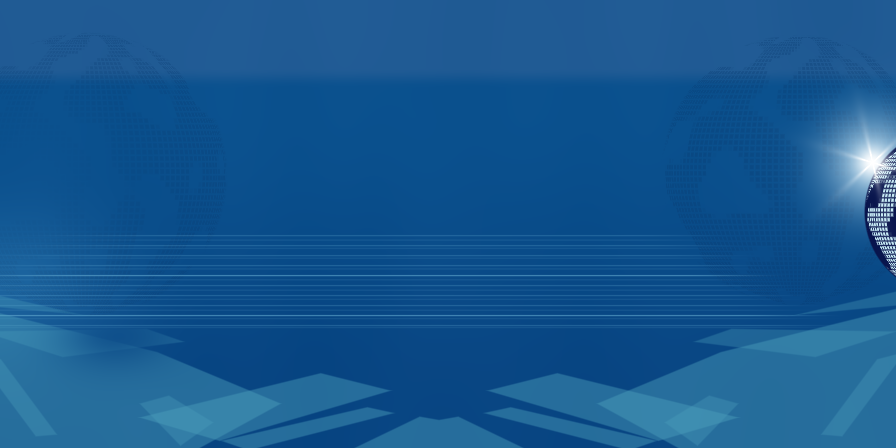
Give the GLSL for this background, as a WebGL 1 fragment shader.

```glsl
precision highp float;
// Blue technology backdrop: a pale top band, faint dotted globes, thin light
// lines, mirrored translucent floor tiles, and a bright star beside a globe.
// Canvas units: x runs 0..2, y runs 0..1. Tiles are folded about MIRROR_X.
uniform vec2 u_resolution;

const vec3 BAND_BLUE = vec3(0.125, 0.355, 0.58);
const vec3 UPPER_BLUE = vec3(0.04, 0.315, 0.555);
const vec3 LOWER_BLUE = vec3(0.03, 0.27, 0.51);
const vec3 DOT_BLUE = vec3(0.03, 0.22, 0.43);
const vec3 TILE_TEAL = vec3(0.30, 0.63, 0.74);
const vec3 LINE_TINT = vec3(0.42, 0.70, 0.84);
const vec3 GLOBE_NAVY = vec3(0.03, 0.08, 0.30);
const vec3 LAND_WHITE = vec3(0.78, 0.92, 0.96);
const vec3 HALO_TINT = vec3(0.72, 0.86, 0.94);
const float MIRROR_X = 0.98;
const float BAND_EDGE = 0.828;
const float LINE_TOP = 0.474;
const float LINE_STEP = 0.0223;
const float TILE_ALPHA = 0.44;
const vec2 STAR = vec2(1.948, 0.637);
const vec2 GLOBE = vec2(2.115, 0.526);
const float GLOBE_RADIUS = 0.185;

float hash(vec2 p) {
  vec3 q = fract(vec3(p.xyx) * 0.1031);
  q += dot(q, q.yzx + 33.33);
  return fract((q.x + q.y) * q.z);
}

float cornerSlope(vec2 cell, vec2 offset) {
  float angle = 6.2832 * hash(cell + 17.0);
  return dot(vec2(cos(angle), sin(angle)), offset);
}

float gradientNoise(vec2 p) {
  vec2 i = floor(p), f = fract(p), e = vec2(1.0, 0.0);
  vec2 s = f * f * f * (f * (f * 6.0 - 15.0) + 10.0);
  return mix(mix(cornerSlope(i, f), cornerSlope(i + e, f - e), s.x),
    mix(cornerSlope(i + e.yx, f - e.yx), cornerSlope(i + 1.0, f - 1.0), s.x), s.y);
}

float softBlob(vec2 p, vec2 center, vec2 radius) {
  vec2 d = (p - center) / radius;
  return exp(-dot(d, d));
}

// Signed distance to a line, positive to the right of a -> b
float edge(vec2 p, vec2 a, vec2 b) {
  vec2 d = normalize(b - a);
  return dot(p - a, vec2(d.y, -d.x));
}

// Coverage of a convex quad with counterclockwise corners
float tile(vec2 p, vec2 a, vec2 b, vec2 c, vec2 d, float aa) {
  float dist = max(max(edge(p, a, b), edge(p, b, c)), max(edge(p, c, d), edge(p, d, a)));
  return 1.0 - smoothstep(-aa, aa, dist);
}

// Dots on a sphere, kept where noise forms land
float globeDots(vec2 n, float count, float landLevel, float aa) {
  float z = sqrt(max(0.0, 1.0 - dot(n, n)));
  vec2 grid = vec2(atan(n.x, z), asin(clamp(n.y, -1.0, 1.0))) * count;
  float land = smoothstep(landLevel - 0.05, landLevel + 0.05,
    gradientNoise(floor(grid) / count * 2.6 + 4.0));
  vec2 cell = abs(fract(grid) - 0.5);
  float soft = min(0.3, aa * count);
  float spot = 1.0 - smoothstep(0.36 - soft, 0.36 + soft, max(cell.x, cell.y));
  return spot * land * (1.0 - smoothstep(0.97, 1.0, length(n)));
}

void main() {
  vec2 p = gl_FragCoord.xy / u_resolution * vec2(2.0, 1.0);
  float px = 1.0 / u_resolution.y;

  // Background and top band
  vec3 color = mix(LOWER_BLUE, UPPER_BLUE, smoothstep(0.1, 0.75, p.y));
  color = mix(color, BAND_BLUE, smoothstep(BAND_EDGE - 0.025, BAND_EDGE + 0.02, p.y));
  color += 0.012 * gradientNoise(p * vec2(5.0, 1.5));

  // Faint dotted globes, the left one partly veiled
  float veil = softBlob(p, vec2(0.08, 0.62), vec2(0.24, 0.2));
  float leftDots = globeDots((p - vec2(0.19, 0.61)) / 0.32, 22.0, -0.08, px / 0.32);
  float rightDots = globeDots((p - vec2(1.78, 0.62)) / 0.305, 22.0, -0.08, px / 0.305);
  color = mix(color, DOT_BLUE, 0.28 * leftDots * (1.0 - veil) + 0.3 * rightDots);
  color += vec3(0.07, 0.10, 0.09) * softBlob(p, vec2(0.0, 0.36), vec2(0.26, 0.16));

  // Horizontal light lines with a fainter companion each
  for (int i = 0; i < 10; i++) {
    float k = float(i);
    float y = LINE_TOP - LINE_STEP * k;
    float strong = mod(k, 4.0) < 0.5 && i > 0 ? 0.55 : 0.24;
    float reach = smoothstep(0.0, 0.4, p.x + 0.05 * k)
      * (1.0 - smoothstep(1.4 + 0.03 * k, 1.65 + 0.03 * k, p.x));
    float width = max(0.0016, px);
    float main1 = 1.0 - smoothstep(0.0, width * 1.3, abs(p.y - y));
    float echo = 1.0 - smoothstep(0.0, width * 1.3, abs(p.y - y + 0.004 + 0.008 * hash(vec2(k, 3.0))));
    color = mix(color, LINE_TINT, reach * (strong * main1 + 0.12 * echo));
  }

  // Mirrored floor tiles, dissolved by a smudge on the left
  vec2 q = vec2(abs(p.x - MIRROR_X), p.y);
  float keep = 1.0 - 0.9 * softBlob(p, vec2(0.25, 0.255), vec2(0.13, 0.075));
  float tiles[8];
  tiles[0] = tile(q, vec2(0.264, 0.167), vec2(0.108, 0.128), vec2(0.49, 0.016), vec2(0.668, 0.068), px);
  tiles[1] = tile(q, vec2(0.16, 0.091), vec2(0.10, 0.078), vec2(0.425, -0.005), vec2(0.486, 0.016), px);
  tiles[2] = tile(q, vec2(0.043, 0.07), vec2(-0.02, 0.059), vec2(-0.02, -0.02), vec2(0.23, -0.02), px);
  tiles[3] = tile(q, vec2(0.629, 0.214), vec2(0.353, 0.099), vec2(0.9, -0.2), vec2(1.3, 0.38), px);
  tiles[4] = tile(q, vec2(0.653, 0.266), vec2(0.569, 0.237), vec2(0.84, 0.203), vec2(1.02, 0.26), px);
  tiles[5] = tile(q, vec2(1.02, 0.349), vec2(0.796, 0.297), vec2(1.02, 0.318), vec2(1.1, 0.33), px);
  tiles[6] = tile(q, vec2(0.603, 0.117), vec2(0.504, 0.057), vec2(0.577, 0.005), vec2(0.668, 0.099), px);
  tiles[7] = tile(q, vec2(0.978, 0.198), vec2(0.853, 0.03), vec2(0.9, 0.026), vec2(1.04, 0.214), px);
  for (int i = 0; i < 8; i++) {
    color = mix(color, TILE_TEAL, tiles[i] * keep * TILE_ALPHA * (i > 3 ? 0.75 : 1.0));
  }

  // Star halo, then the navy globe at the right edge
  vec2 ray = p - STAR;
  float dist = length(ray);
  color = mix(color, HALO_TINT, 0.85 * exp(-dist * dist / 0.0115));
  vec2 n = (p - GLOBE) / GLOBE_RADIUS;
  float disc = 1.0 - smoothstep(-px, px, length(p - GLOBE) - GLOBE_RADIUS);
  vec3 ball = mix(GLOBE_NAVY, LAND_WHITE, globeDots(n, 17.0, -0.1, px / GLOBE_RADIUS));
  color = mix(color, ball, disc);

  // Star core and rays
  float angle = atan(ray.y, ray.x + 0.00001);
  float spikes = pow(abs(cos(angle * 3.0 + 0.9)), 24.0) * exp(-dist * 20.0);
  color = mix(color, vec3(1.0), clamp(exp(-dist * dist / 0.0012) + 0.6 * spikes, 0.0, 1.0));
  gl_FragColor = vec4(color, 1.0);
}
```
